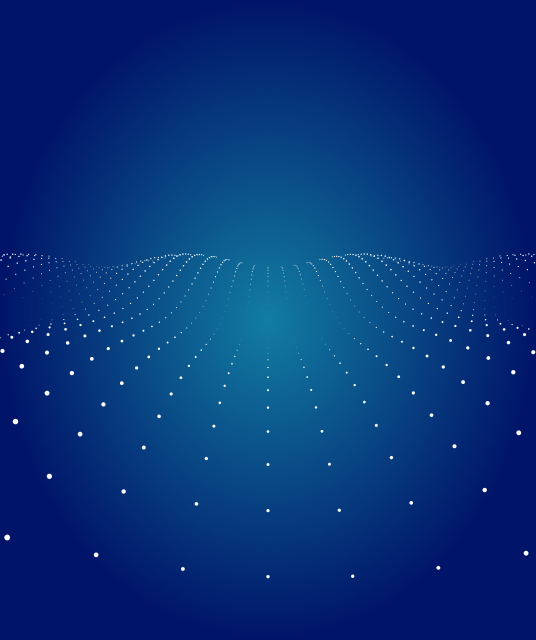
Write a Shadertoy shader that draws this background.

```glsl
// A rolling sea of white dots in perspective over a deep blue radial glow.

// Height of the wave sheet at a grid point (x = column, y = row).
float waveHeight(vec2 cell) {
    return 0.5 * cos(0.3 * (cell.y - 3.2)) - 0.5 * cos(0.5 * (cell.x - 0.45));
}

// Coverage of a round dot; dots thinner than a pixel fade instead of vanishing.
float dotCoverage(float dist, float radius, float pixel) {
    float drawn = max(radius, 0.5 * pixel);
    float fade = radius / drawn;
    return fade * fade * clamp((drawn - dist) / pixel + 0.5, 0.0, 1.0);
}

void mainImage(out vec4 fragColor, in vec2 fragCoord) {
    vec2 uv = fragCoord / iResolution.xy;
    vec2 p = (fragCoord - 0.5 * iResolution.xy) / iResolution.y;
    float pixel = 1.0 / iResolution.y;

    // Elliptical glow that reaches the canvas sides
    vec3 glowColor = vec3(0.07, 0.49, 0.635);
    vec3 deepBlue = vec3(0.0, 0.08, 0.41);
    vec3 color = mix(glowColor, deepBlue, min(length(2.0 * uv - 1.0), 1.0));

    // Dot grid, seen by a camera tilted slightly downward
    const float focal = 0.685;
    const float horizon = 0.1745;
    float dots = 0.0;
    for (int row = 0; row < 30; row++) {
        float rowDepth = 5.13 + float(row);
        float nearest = round(p.x * rowDepth / focal);

        // The tilt shifts columns a little, so test the neighbours too
        for (int side = -1; side <= 1; side++) {
            vec2 cell = vec2(nearest + float(side), float(row));
            float height = waveHeight(cell);
            float scale = focal / (rowDepth - 0.24 * height);
            vec2 center = vec2(cell.x * scale, horizon - (4.15 - height) * scale);
            float radius = 0.0242 * (height + 1.0) * scale;
            dots = max(dots, dotCoverage(length(p - center), radius, pixel));
        }
    }

    fragColor = vec4(mix(color, vec3(1.0), dots), 1.0);
}
```
